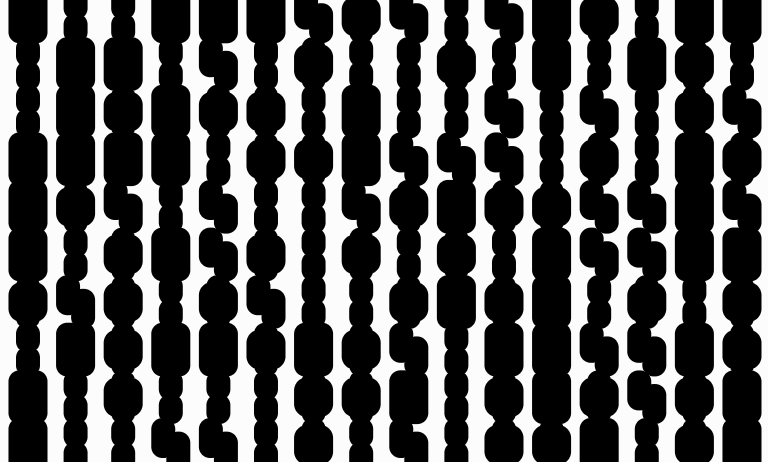
Write a Shadertoy shader that draws this pattern.

```glsl
// Sixteen vertical chains of black rounded links on white, ten rows deep.
// Each grid cell hashes to one of four links: slab, twin beads, offset step
// or knob. Links overlap the cells above and below, leaving small notches.

#define ROWS 9.706                  // cells per canvas height
#define ORIGIN vec2(-0.088, 0.139)  // grid shift, in cells
#define WIDE 0.410                  // half width of slab and knob
#define NARROW 0.252                // half width of bead and step
#define CORNER 0.235                // corner radius
#define STEP_SHIFT vec2(-0.158, 0.143)
#define SLAB_SHARE 0.28
#define BEAD_SHARE 0.24
#define STEP_SHARE 0.24             // knobs take what is left
#define SEED 7u
#define INK vec3(0.0)
#define PAPER vec3(0.99)

// Uniform random value in [0, 1) for an integer cell.
float hashCell(ivec2 cell) {
    uvec2 q = uvec2(cell + 64) * uvec2(73129u, 95121u);
    uint h = q.x ^ (q.y + SEED * 3571u);
    h = (h ^ (h >> 15)) * 668265u;
    h = (h ^ (h >> 13)) * 374761u;
    h ^= h >> 16;
    return float(h & 65535u) / 65536.0;
}

float roundedBox(vec2 p, vec2 halfSize, float radius) {
    vec2 q = abs(p) - halfSize + radius;
    return length(max(q, 0.0)) + min(max(q.x, q.y), 0.0) - radius;
}

// Two short links stacked on the cell axis.
float beads(vec2 p) {
    return roundedBox(vec2(p.x, abs(p.y) - 0.25), vec2(NARROW, 0.315), CORNER);
}

// Upper left and lower right links, overlapping in the middle.
float stepLink(vec2 p) {
    vec2 halfSize = vec2(NARROW, 0.42);
    return min(roundedBox(p - STEP_SHIFT, halfSize, CORNER),
               roundedBox(p + STEP_SHIFT, halfSize, CORNER));
}

// Distance to the link of one cell; p is relative to the cell centre.
float link(vec2 p, ivec2 cell) {
    float pick = hashCell(cell);
    if (pick < SLAB_SHARE) return roundedBox(p, vec2(WIDE, 0.565), CORNER);
    pick -= SLAB_SHARE;
    if (pick < BEAD_SHARE) return beads(p);
    pick -= BEAD_SHARE;
    if (pick < STEP_SHARE) return stepLink(p);
    return min(beads(p), roundedBox(p, vec2(WIDE, 0.42), CORNER + 0.045));
}

void mainImage(out vec4 fragColor, in vec2 fragCoord) {
    float pixel = ROWS / iResolution.y;
    vec2 grid = fragCoord * pixel + ORIGIN;
    vec2 cell = floor(grid);
    vec2 local = grid - cell - 0.5;

    // Union with the vertical neighbours, whose ends reach into this cell.
    float d = 1.0;
    for (int j = -1; j <= 1; j++) {
        d = min(d, link(local - vec2(0.0, float(j)), ivec2(cell) + ivec2(0, j)));
    }

    float coverage = clamp(0.5 - d / pixel, 0.0, 1.0);
    fragColor = vec4(mix(PAPER, INK, coverage), 1.0);
}
```
